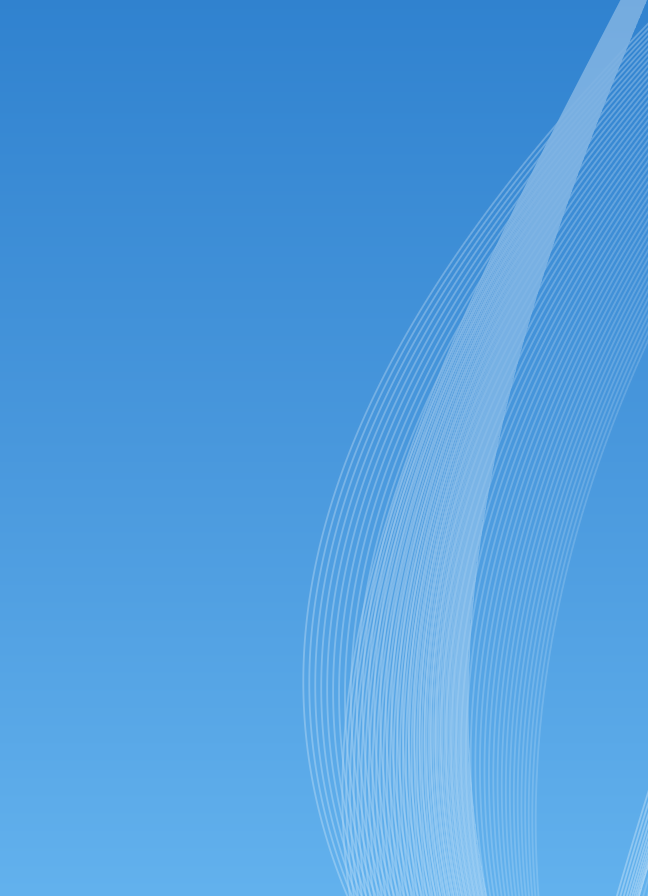
This background is drawn by a Shadertoy shader. Its source:

```glsl
// Sweeping bundles of fine white strands over a vertical blue gradient.
// Each bundle interpolates between two cubic edge curves; strands are filtered
// stripes, and the crossing of a wide and a dense bundle gives a moire weave.

const vec3 SKY_TOP = vec3(0.188, 0.510, 0.812);
const vec3 SKY_MIDDLE = vec3(0.285, 0.595, 0.865);
const vec3 SKY_BOTTOM = vec3(0.385, 0.695, 0.930);
const vec3 STRAND_COLOR = vec3(1.0);
const float STRAND_WIDTH = 0.0028; // fraction of canvas width

// Cubic through four x values, evenly spaced from top (t = 0) to bottom (t = 1)
float edgeCurve(vec4 knots, float t) {
    float s = 3.0 * t;
    float a = s - 1.0, b = s - 2.0, c = s - 3.0;
    vec4 weights = vec4(-a * b * c / 6.0, s * b * c / 2.0,
                        -s * a * c / 2.0, s * a * b / 6.0);
    return dot(knots, weights);
}

// Coverage of count + 1 strands between two edges; skew crowds the right edge
float strands(float x, float left, float right, float count, float skew, float width) {
    float v = (x - left) / (right - left);
    float u = count * mix(v, pow(clamp(v, 0.0, 1.0), 4.0), skew);

    // Pixel footprint and strand half width, both in strand spacings
    float footprint = max(length(vec2(dFdx(u), dFdy(u))), 1e-5);
    float halfWidth = 0.5 * width * iResolution.x * footprint;

    // Box-filtered distance to the nearest strand
    float d = abs(u - clamp(floor(u + 0.5), 0.0, count));
    float overlap = min(d + 0.5 * footprint, halfWidth)
                  - max(d - 0.5 * footprint, -halfWidth);
    float line = clamp(overlap / footprint, 0.0, 1.0);

    // Average tone where strands become finer than a pixel
    float outside = max(-u, u - count);
    float inside = clamp((halfWidth - outside) / footprint + 0.5, 0.0, 1.0);
    float tone = min(2.0 * halfWidth, 1.0) * inside;
    return mix(line, tone, smoothstep(0.5, 1.0, footprint));
}

vec3 skyGradient(float t) {
    vec3 upper = mix(SKY_TOP, SKY_MIDDLE, clamp(2.0 * t, 0.0, 1.0));
    return mix(upper, SKY_BOTTOM, clamp(2.0 * t - 1.0, 0.0, 1.0));
}

vec3 addStrands(vec3 base, float coverage, float opacity) {
    return mix(base, STRAND_COLOR, coverage * opacity);
}

void mainImage(out vec4 fragColor, in vec2 fragCoord) {
    vec2 p = fragCoord / iResolution.xy;
    float t = 1.0 - p.y;
    vec3 color = skyGradient(t);

    // Dense ribbon, almost solid where it narrows toward the top
    float ribbonLeft = edgeCurve(vec4(0.959, 0.729, 0.565, 0.540), t);
    float ribbonRight = edgeCurve(vec4(0.997, 0.826, 0.730, 0.750), t);
    float ribbon = strands(p.x, ribbonLeft, ribbonRight, 52.0, 0.35, STRAND_WIDTH);
    color = addStrands(color, ribbon, mix(0.33, 0.26, smoothstep(0.1, 0.5, t)));

    // Wide, open veil, weaker where it crosses the ribbon
    float veilLeft = edgeCurve(vec4(1.036, 0.660, 0.478, 0.536), t);
    float veilRight = edgeCurve(vec4(1.322, 1.031, 0.865, 0.831), t);
    float veil = strands(p.x, veilLeft, veilRight, 46.0, 0.12, STRAND_WIDTH);
    float across = clamp((p.x - veilLeft) / (veilRight - veilLeft), 0.0, 1.0);
    float crossing = mix(0.15, 0.6, smoothstep(0.15, 0.75, t));
    float veilOpacity = mix(0.26, 0.16, across) * mix(1.0, crossing, ribbon);
    color = addStrands(color, veil, veilOpacity);

    // Small bundle entering at the lower right corner
    float cornerLeft = 0.952 + 0.40 * p.y + 0.15 * p.y * p.y;
    float cornerRight = cornerLeft + 0.034;
    float corner = strands(p.x, cornerLeft, cornerRight, 9.0, 0.3, STRAND_WIDTH);
    float fringe = strands(p.x, cornerRight, cornerRight + 0.08, 12.0, 0.0, STRAND_WIDTH);
    color = addStrands(color, corner, 0.30);
    color = addStrands(color, fringe, 0.16);

    fragColor = vec4(color, 1.0);
}
```
